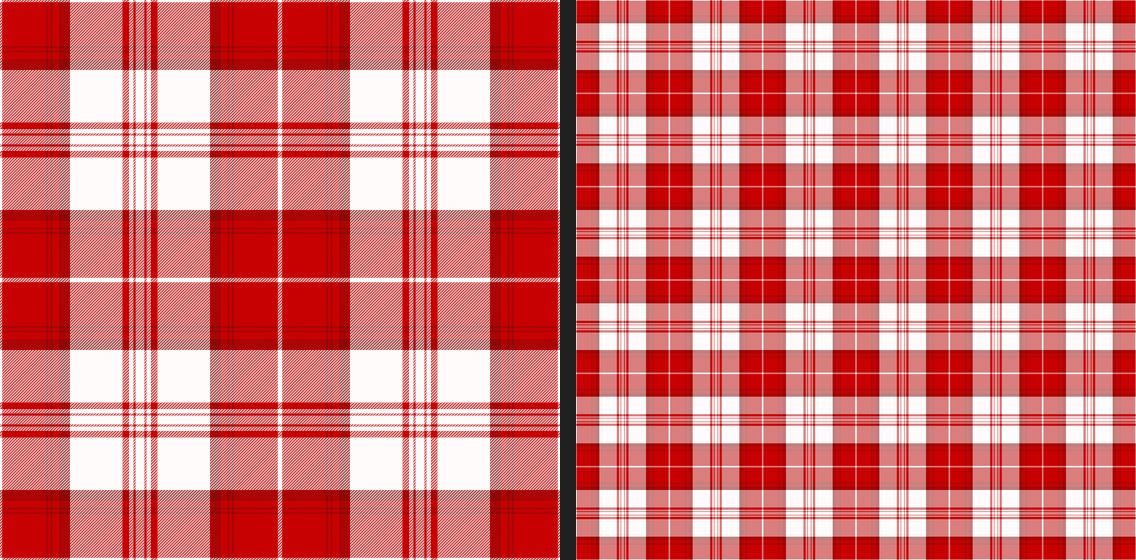
Left, the tile; right, the same tile 3 across and 3 down.
A WebGL 2 fragment shader for this pattern:

```glsl
#version 300 es
precision highp float;
// Red and white tartan: a mirrored stripe sequence, repeated twice each way,
// colours both warp and weft; a soft diagonal twill blends the two threads.
uniform vec2 u_resolution;
out vec4 outColor;

// Smooth coverage of the stripe from a to b, softened over the given blur
float stripe(float s, float a, float b, float blur) {
    return clamp((s - a) / blur + 0.5, 0.0, 1.0)
         * clamp((b - s) / blur + 0.5, 0.0, 1.0);
}

// Thread colour at a position along one axis, from 0 to 1 over the canvas
vec3 threadColor(float position, float pixel) {
    const vec3 white = vec3(0.995, 0.985, 0.98);
    const vec3 red = vec3(0.78, 0.005, 0.005);
    const vec3 darkRed = vec3(0.56, 0.03, 0.03);

    // Mirrored distance: 0 at the white pinstripe, 192 at the pale centre
    float s = abs(fract(position * 2.0 + 0.5) - 0.5) * 384.0;
    float blur = max(pixel * 768.0, 1.5);

    // Broad red field, then the guard stripe and thin line on white
    float redCover = stripe(s, 3.0, 96.0, blur)
                   + stripe(s, 168.0, 177.0, blur)
                   + stripe(s, 183.0, 186.0, blur);
    // Two dark pinstripes and a dark border inside the red field
    float darkCover = stripe(s, 63.0, 66.0, blur)
                    + stripe(s, 69.0, 72.0, blur)
                    + stripe(s, 81.0, 100.0, blur);
    return mix(white, mix(red, darkRed, darkCover), redCover);
}

void main() {
    vec2 uv = gl_FragCoord.xy / u_resolution;
    vec2 pixel = 1.0 / u_resolution;
    vec3 warp = threadColor(uv.x, pixel.x);
    vec3 weft = threadColor(uv.y, pixel.y);

    // Fine twill with rising diagonals, fading out where pixels are too coarse
    const float twillCount = 192.0;
    float wave = cos(6.28319 * fract((uv.x - uv.y) * twillCount));
    float fade = 1.0 - smoothstep(0.5, 1.2, twillCount * length(pixel));
    float warpOnTop = 0.5 + 0.29 * fade * wave;
    vec3 cloth = mix(weft, warp, warpOnTop);

    // Slight shadow between threads of contrasting colour
    cloth.r -= 0.035 * abs(warp.g - weft.g);
    outColor = vec4(cloth, 1.0);
}
```
